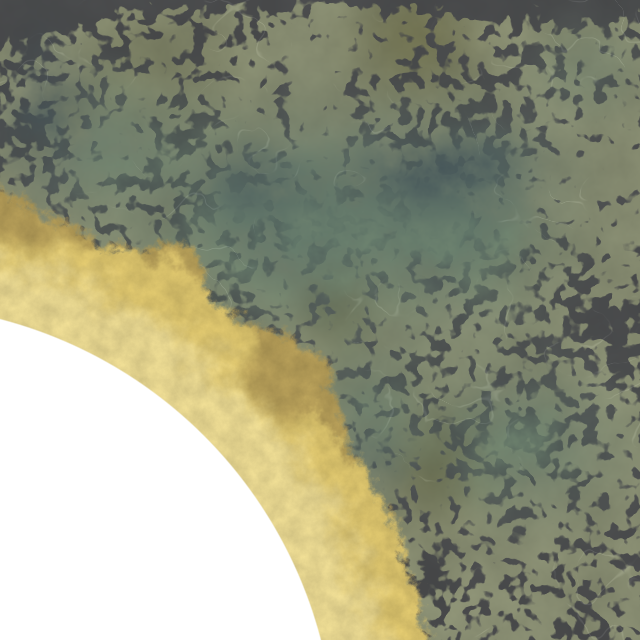
This background is drawn by a three.js fragment shader. Its source:

```glsl
// Weathered ground of sage lichen over slate, washed with teal and olive,
// around a white disc with a ragged golden rim in the lower left corner.
// Layers of gradient noise are thresholded and tinted by soft elliptic washes.

varying vec2 vUv;

const vec3 SLATE = vec3(0.285, 0.29, 0.295);
const vec3 SAGE = vec3(0.545, 0.565, 0.45);
const vec3 OLIVE = vec3(0.41, 0.41, 0.27);
const vec3 TEAL_DARK = vec3(0.33, 0.42, 0.39);
const vec3 TEAL_LIGHT = vec3(0.45, 0.54, 0.45);
const vec3 NAVY = vec3(0.25, 0.31, 0.34);
const vec3 OCHRE = vec3(0.68, 0.59, 0.33);
const vec3 GOLD = vec3(0.83, 0.74, 0.41);
const vec3 CREAM = vec3(0.885, 0.82, 0.55);

const vec2 DISC_CENTER = vec2(-0.176);
const float DISC_RADIUS = 0.7;

vec2 gradientAt(vec2 cell) {
  float h = fract(sin(dot(cell, vec2(127.1, 311.7))) * 43758.5);
  return vec2(cos(6.2832 * h), sin(6.2832 * h));
}

float gradientNoise(vec2 p) {
  vec2 i = floor(p);
  vec2 f = p - i;
  vec2 u = f * f * f * (f * (f * 6.0 - 15.0) + 10.0);
  vec2 e = vec2(0.0, 1.0);
  float low = mix(dot(gradientAt(i), f), dot(gradientAt(i + e.yx), f - e.yx), u.x);
  float high = mix(dot(gradientAt(i + e), f - e), dot(gradientAt(i + 1.0), f - 1.0), u.x);
  return mix(low, high, u.y);
}

float fbm(vec2 p) {
  float sum = 0.0;
  float amplitude = 1.0;
  for (int i = 0; i < 5; i++) {
    sum += amplitude * gradientNoise(p);
    p = mat2(1.6, 1.2, -1.2, 1.6) * p + 7.3;
    amplitude *= 0.55;
  }
  return sum;
}

// Soft elliptic patch, 1 at its center
float wash(vec2 p, vec2 center, vec2 size) {
  vec2 q = (p - center) / size;
  return exp(-dot(q, q));
}

float bump(float x, float center, float width) {
  float q = (x - center) / width;
  return exp(-q * q);
}

// Slate ground broken up by blotchy lichen
vec3 lichenGround(vec2 p, float broad, float olive) {
  vec2 q = p + 0.012 * vec2(fbm(p * 14.0), fbm(p * 14.0 + 31.0));
  float grain = gradientNoise(q * 44.0) + 0.65 * gradientNoise(q * 79.0 + 5.0)
    + 0.5 * gradientNoise(p * 17.0);
  float cover = 0.2 + 0.28 * broad + 0.25 * wash(p, vec2(0.47, 0.9), vec2(0.2, 0.1))
    + 0.2 * wash(p, vec2(0.95, 0.7), vec2(0.12, 0.13))
    - 0.38 * wash(p, vec2(0.92, 0.47), vec2(0.12, 0.1))
    - 0.35 * wash(p, vec2(0.0, 0.82), vec2(0.08, 0.13))
    - 0.3 * wash(p, vec2(0.77, 0.83), vec2(0.12, 0.08));
  float topEdge = 0.975 - 0.03 * smoothstep(0.2, 0.0, p.x) + 0.025 * bump(p.x, 0.47, 0.25);
  cover -= 1.1 * smoothstep(-0.03, 0.025, p.y - topEdge);
  float lichen = smoothstep(-0.12, 0.13, grain + cover);
  vec3 tint = mix(SAGE, OLIVE, olive) * (1.0 + 0.1 * fbm(p * 9.0 + 4.0));
  return mix(SLATE * (1.0 + 0.1 * broad), tint, lichen * 0.92);
}

vec3 paintGround(vec2 p) {
  float broad = fbm(p * 5.0 + 2.0);
  float cloudy = fbm(p * 11.0 + 19.0);
  float olive = wash(p, vec2(0.65, 0.94), vec2(0.09, 0.09))
    + wash(p, vec2(0.68, 0.27), vec2(0.07, 0.08))
    + 0.7 * wash(p, vec2(0.53, 0.52), vec2(0.06, 0.07))
    + 0.4 * wash(p, vec2(0.24, 0.9), vec2(0.12, 0.08));
  vec3 color = lichenGround(p, broad, clamp(olive * 0.75, 0.0, 1.0));

  // Teal veil: one broad diagonal sweep and smaller pools
  float teal = 1.15 * wash(p, vec2(0.46, 0.65), vec2(0.2, 0.14))
    + 0.95 * wash(p, vec2(0.73, 0.66), vec2(0.13, 0.13))
    + 0.65 * wash(p, vec2(0.17, 0.77), vec2(0.12, 0.1))
    + 0.75 * wash(p, vec2(0.81, 0.31), vec2(0.13, 0.1))
    + 0.65 * wash(p, vec2(0.58, 0.35), vec2(0.07, 0.1))
    + 0.4 * wash(p, vec2(0.92, 0.89), vec2(0.08, 0.07));
  vec3 tealTint = mix(TEAL_DARK, TEAL_LIGHT, clamp(0.5 + 0.6 * cloudy, 0.0, 1.0));
  color = mix(color, tealTint, clamp(teal * (0.85 + 0.4 * cloudy), 0.0, 0.92));

  // Inky stains
  float stain = 0.75 * wash(p, vec2(0.69, 0.73), vec2(0.12, 0.06))
    + 0.45 * wash(p, vec2(0.4, 0.71), vec2(0.08, 0.06))
    + 0.5 * wash(p, vec2(0.07, 0.82), vec2(0.06, 0.1))
    + 0.35 * wash(p, vec2(0.57, 0.26), vec2(0.06, 0.06));
  color = mix(color, NAVY, clamp(stain * (0.8 + 0.9 * cloudy), 0.0, 0.8));

  // Faint pale veins
  float vein = 1.0 - smoothstep(0.0, 0.03, abs(gradientNoise(p * 15.0 + 0.5 * broad)));
  return color + 0.06 * vein * smoothstep(0.05, 0.4, fbm(p * 7.0 + 50.0));
}

vec3 paintRim(vec2 p, float radius) {
  float cloud = fbm(p * 16.0 + 8.0);
  float depth = (radius - DISC_RADIUS) / 0.18 + 0.22 * cloud;
  vec3 color = mix(CREAM, GOLD, smoothstep(0.3, 0.75, depth));
  float shade = wash(p, vec2(0.45, 0.425), vec2(0.075, 0.085))
    + 0.8 * wash(p, vec2(0.08, 0.65), vec2(0.16, 0.05))
    + 0.6 * smoothstep(0.8, 1.1, depth);
  color = mix(color, OCHRE, smoothstep(0.25, 0.75, shade + 0.2 * cloud));
  return color * (1.0 + 0.09 * fbm(p * 34.0));
}

void main() {
  vec2 offset = vUv - DISC_CENTER;
  float radius = length(offset);
  float angle = atan(offset.y, offset.x);

  // Lobed outer limit of the rim, frayed by noise
  float rimRadius = 0.865 + 0.06 * bump(angle, 1.035, 0.055) + 0.05 * bump(angle, 0.75, 0.1)
    + 0.035 * bump(angle, 1.4, 0.12);
  float fray = 0.018 * fbm(vUv * 22.0) + 0.01 * fbm(vUv * 75.0);
  float rim = smoothstep(0.011, -0.011, radius - rimRadius + fray);

  vec3 color = mix(paintGround(vUv), paintRim(vUv, radius), rim);
  float disc = smoothstep(0.0015, -0.0015, radius - DISC_RADIUS);
  gl_FragColor = vec4(mix(color, vec3(1.0), disc), 1.0);
}
```
